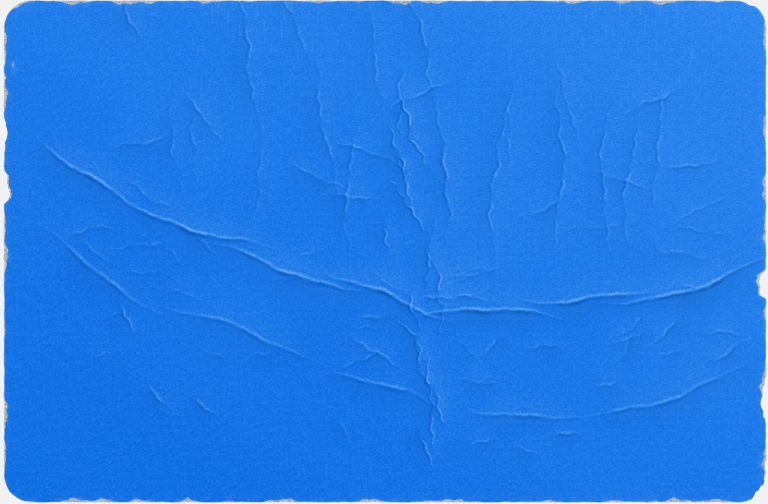
Give the GLSL for this texture, as a Shadertoy shader.

```glsl
// A worn sheet of blue card: rounded, torn edges, a belt of long folds,
// broken upright wrinkles and many short dents. Each crease is a bent line with
// a lit ridge and a shaded side; cellular noise gives the mottle and the tears.

float hash(vec2 v) {
    return fract(sin(dot(v, vec2(127.1, 311.7))) * 43758.55);
}

// Distance to the nearest scattered point, one point per unit cell
float cellular(vec2 p) {
    vec2 cell = floor(p);
    float nearest = 2.0;
    for (int y = -1; y <= 1; y++)
    for (int x = -1; x <= 1; x++) {
        vec2 id = cell + vec2(x, y);
        vec2 point = id + vec2(hash(id), hash(id + 57.3));
        nearest = min(nearest, length(p - point));
    }
    return nearest;
}

float roundedBox(vec2 p, vec2 halfSize, float radius) {
    vec2 q = abs(p) - halfSize + radius;
    return length(max(q, 0.0)) + min(max(q.x, q.y), 0.0) - radius;
}

// Signed light of one crease: positive on the ridge, negative in its shade.
// Rough creases are jagged and broken, smooth ones are clean folds.
float crease(vec2 p, vec2 center, float angle, float halfLen, float rough, float seed) {
    vec2 dir = vec2(cos(angle), sin(angle));
    vec2 q = vec2(dot(p - center, dir), dot(p - center, vec2(-dir.y, dir.x)));
    if (abs(q.x) > halfLen || abs(q.y) > 0.09) return 0.0;
    float taper = 1.0 - smoothstep(0.15, 1.0, abs(q.x) / halfLen);
    float jag = 0.0022 * sin(q.x * 97.0 + seed * 3.0)
              + 0.0016 * sin(q.x * 223.0 + seed * 8.0)
              + 0.012 * abs(fract(q.x * 13.0 + seed * 0.37) - 0.5);
    float bend = 0.012 * sin(q.x * 14.0 + seed * 5.0)
               + 0.0025 * sin(q.x * 41.0 + seed * 9.0) + jag * (0.15 + rough);
    float breaks = smoothstep(-0.9, 0.6, sin(q.x * 71.0 + seed * 7.0) + 0.7 * sin(q.x * 163.0 + seed));
    float d = (q.y - bend) / mix(0.0036, 0.0024, rough) / (0.65 + 0.35 * taper);
    float ridge = exp(-d * d) * mix(0.75 + 0.25 * breaks, breaks, rough);
    float shade = exp(-pow((d + 1.8) / 1.1, 2.0)) * (0.5 + 0.5 * breaks);
    float slope = d * exp(-abs(d) / 4.5) / 4.5;
    return taper * (ridge - 0.65 * shade + 0.35 * slope);
}

float allCreases(vec2 p) {
    float light = 0.0;

    // Long clean folds along a sagging belt, with a fainter row below it
    for (int i = 0; i < 12; i++) {
        float n = float(i), r = hash(vec2(n, 3.0)), s = hash(vec2(n, 7.0));
        bool upper = i < 7;
        float x = upper ? 0.17 + 0.2 * n : 0.2 + 0.28 * (n - 7.0);
        float y = 0.40 + 0.32 * (x - 1.1) * (x - 1.1) - (upper ? 0.0 : 0.23);
        float angle = atan(0.7 * (x - 1.05)) + 0.35 * (r - 0.5);
        light += (upper ? 1.15 : 0.75)
               * crease(p, vec2(x, y + 0.1 * (s - 0.5)), angle, 0.14 + 0.09 * r, 0.12, n);
    }

    // Faint broken upright wrinkles, mostly in the upper half
    for (int i = 0; i < 18; i++) {
        float n = float(i), r = hash(vec2(n, 11.0)), s = hash(vec2(n, 19.0));
        vec2 center = vec2(0.33 + 0.055 * n + 0.06 * r, 0.58 + 0.38 * s);
        light += (0.3 + 0.3 * r)
               * crease(p, center, -1.46 + 0.45 * (s - 0.5), 0.08 + 0.15 * r, 0.7, n + 20.0);
    }

    // Crumpled band running down the middle
    for (int i = 0; i < 14; i++) {
        float n = float(i), r = hash(vec2(n, 29.0)), s = hash(vec2(n, 31.0));
        vec2 center = vec2(0.78 + 0.08 * (r - 0.5) + 0.006 * n, 0.80 - 0.053 * n);
        light += (0.5 + 0.5 * s)
               * crease(p, center, -1.42 + 0.6 * (s - 0.5), 0.05 + 0.07 * r, 1.0, n + 40.0);
    }

    // Short dents, crowding towards the belt
    for (int i = 0; i < 64; i++) {
        float n = float(i), r = hash(vec2(n, 37.0)), s = hash(vec2(n, 43.0));
        float t = hash(vec2(n, 47.0));
        float y = 0.40 + 0.2 * (r - 0.7) * (r - 0.7) + 1.2 * (s - 0.5) * (0.25 + 0.75 * t * t);
        float angle = -0.4 + 0.7 * r + 1.5 * (hash(vec2(n, 53.0)) - 0.5);
        light += (0.25 + 0.4 * t)
               * crease(p, vec2(0.18 + 1.27 * r, y), angle, 0.025 + 0.07 * s, 0.6, n + 60.0);
    }
    return light;
}

void mainImage(out vec4 fragColor, in vec2 fragCoord) {
    vec2 p = fragCoord / iResolution.y;
    float aspect = iResolution.x / iResolution.y;
    float pixel = 1.0 / iResolution.y;

    // Straight sheet outline with sparse ragged tears at the two sides
    vec2 middle = vec2(0.5 * aspect + 0.002, 0.501);
    float outline = roundedBox(p - middle, vec2(0.5 * aspect - 0.006, 0.4975), 0.055);
    float sides = smoothstep(0.7, 0.74, abs(p.x - middle.x));
    float ragged = cellular(p * 42.0);
    float tear = sides * smoothstep(0.30, 0.08, cellular(p * vec2(9.0, 6.0) + 2.0) + 0.12 * ragged);
    float sheetEdge = outline + 0.014 * tear + 0.0015 * (0.5 - ragged);
    float chips = smoothstep(0.5, 0.1, cellular(p * 13.0 + 7.0));
    float printEdge = sheetEdge + 0.0075 * chips * (1.2 - ragged) + 0.006 * tear;

    // Printed face: slow gradient, fine grain and dry streaks near the top
    float speck = hash(floor(p * 336.0)) - 0.5;
    float grain = 0.55 * speck + 0.5 * (cellular(p * 150.0) - 0.5);
    float weave = sin(p.y * 420.0 + 2.0 * sin(p.x * 19.0)) * sin(p.x * 31.0 + p.y * 47.0);
    float mottle = sin(p.x * 9.0 + 2.0 * sin(p.y * 7.0)) * sin(p.y * 8.0 + p.x * 4.0);
    float tone = -0.10 + 0.42 * p.x / aspect + 0.52 * p.y + 0.55 * grain
               + 0.04 * weave + 0.07 * mottle;
    vec3 color = mix(vec3(0.07, 0.44, 0.895), vec3(0.20, 0.545, 0.94), tone);
    float streaks = smoothstep(0.20, 0.05, cellular(p * vec2(75.0, 9.0)))
                  * smoothstep(0.70, 1.0, p.y) * smoothstep(-0.3, 0.8, sin(p.x * 8.0 + 4.0));

    // Creases and rubbed border light or darken the face
    float rubbed = exp(min(printEdge, 0.0) / 0.006) * (0.75 - cellular(p * 38.0));
    float light = allCreases(p) + 0.25 * streaks + 0.6 * rubbed;
    light *= 0.9 + 0.6 * grain;
    color = mix(color, vec3(0.46, 0.69, 0.95), clamp(0.75 * light, 0.0, 0.9));
    color = mix(color, vec3(0.045, 0.31, 0.66), clamp(-0.9 * light, 0.0, 0.85));

    // Bare grey card in the torn rim, then the pale backdrop
    vec3 bareCard = vec3(0.67, 0.71, 0.76) + 0.25 * grain;
    color = mix(color, bareCard, smoothstep(-pixel, pixel, printEdge));
    color = mix(color, vec3(0.945), smoothstep(-pixel, pixel, sheetEdge));
    fragColor = vec4(color, 1.0);
}
```
